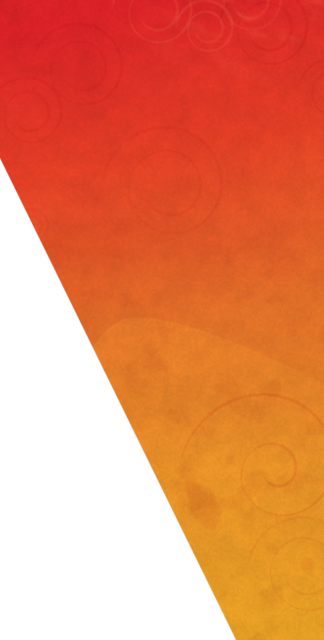
A WebGL 2 fragment shader for this background:

```glsl
#version 300 es
precision highp float;
// Red to amber weathered banner with faint curls and a hill, cut by a white diagonal.
uniform vec2 u_resolution;
out vec4 outColor;

const float ASPECT = 260.0 / 512.0;
const float TAU = 6.2831853;
const vec3 WHITE = vec3(1.0);
const vec3 STOPS[5] = vec3[5](
    vec3(0.84, 0.13, 0.15), vec3(0.875, 0.245, 0.145), vec3(0.87, 0.425, 0.155),
    vec3(0.89, 0.55, 0.15), vec3(0.89, 0.615, 0.14));
const vec3 HILL_GLOW = vec3(0.025, 0.042, 0.008);
const vec3 LIGHT_INK = vec3(0.93, 0.40, 0.27);
const vec3 DARK_TINT = vec3(0.88, 0.45, 0.6);
const vec2 CUT_TOP = vec2(0.0, 0.247);
const vec2 CUT_BOTTOM = vec2(0.370, 1.0);
const vec2 HILL_PEAK = vec2(0.210, 0.496);
const float GRADIENT_TILT = 0.24;
const float LINE_WIDTH = 0.0024;
const float MOTTLE = 0.09;
const float GRAIN = 0.035;

// Curls: centre x, centre y (downward), outer radius, ink strength
const vec4 CURLS[11] = vec4[11](
    vec4(0.432, 0.735, 0.152, 0.13), vec4(0.480, 0.890, 0.092, 0.08),
    vec4(0.420, 0.046, 0.078, 0.16), vec4(0.325, 0.045, 0.050, -0.15),
    vec4(0.245, 0.018, 0.070, -0.13), vec4(0.128, 0.108, 0.080, 0.12),
    vec4(0.046, 0.178, 0.064, 0.12), vec4(0.265, 0.292, 0.105, 0.09),
    vec4(0.050, 0.355, 0.032, 0.09), vec4(0.525, 0.143, 0.058, 0.12),
    vec4(0.390, 0.002, 0.064, -0.13));

float hash(vec2 p) {
    vec3 q = fract(vec3(p.xyx) * 0.1031);
    q += dot(q, q.yzx + 33.33);
    return fract((q.x + q.y) * q.z);
}

float noise(vec2 p) {
    vec2 cell = floor(p), f = fract(p);
    f = f * f * (3.0 - 2.0 * f);
    return mix(mix(hash(cell), hash(cell + vec2(1, 0)), f.x),
               mix(hash(cell + vec2(0, 1)), hash(cell + 1.0), f.x), f.y);
}

float fbm(vec2 p) {
    float sum = 0.0, weight = 0.5;
    for (int i = 0; i < 5; i++) {
        sum += weight * noise(p);
        p = mat2(1.6, 1.2, -1.2, 1.6) * p + 7.3;
        weight *= 0.5;
    }
    return sum;
}

// Ink coverage of a spiral that tightens clockwise from its left side
float curl(vec2 q, float radius, float pixel) {
    float tighten = mix(0.5, 1.05, smoothstep(0.11, 0.14, radius));
    float r = max(length(q), 1e-4);
    float turn = fract(atan(q.y, q.x) / TAU + 0.5);
    float lap = clamp(round(log(radius / r) / tighten - turn), 0.0, 1.0);
    float travel = lap + turn;
    float d = abs(r - radius * exp(-tighten * travel));
    float width = LINE_WIDTH * (0.7 + 0.3 * sin(travel * 5.0));
    return (1.0 - smoothstep(width - pixel, width + pixel, d))
         * smoothstep(0.0, 0.05, travel) * smoothstep(2.0, 1.8, travel);
}

vec3 ramp(float t) {
    vec3 color = STOPS[0];
    for (int i = 1; i < 5; i++)
        color = mix(color, STOPS[i], clamp(t * 4.0 - float(i - 1), 0.0, 1.0));
    return color;
}

void main() {
    // Height is one unit, y runs downward
    vec2 p = gl_FragCoord.xy / u_resolution;
    p = vec2(p.x * ASPECT, 1.0 - p.y);
    float pixel = 1.0 / u_resolution.y;

    // Tilted gradient with cloudy variation
    float cloud = fbm(p * 8.0) - 0.48;
    float t = p.y + GRADIENT_TILT * (p.x - 0.25) * (1.0 - 0.8 * p.y);
    vec3 color = ramp(t + 0.04 * cloud);

    // Hill: steep on the left, long slope on the right
    float dx = p.x - HILL_PEAK.x;
    float slope = dx < 0.0 ? 11.0 * dx * dx : 0.629 * dx * dx / (dx + 0.241);
    float depth = p.y - HILL_PEAK.y - slope;
    float hill = smoothstep(-pixel, pixel, depth) * exp(-max(depth, 0.0) * 5.0);
    color += HILL_GLOW * hill * (1.0 - 0.5 * smoothstep(0.25, 0.5, p.x));

    // Curls: positive strength darkens, negative lightens
    float worn = 0.5 + fbm(p * 35.0);
    for (int i = 0; i < 11; i++) {
        vec4 c = CURLS[i];
        float ink = curl(p - c.xy, c.z, pixel) * abs(c.w) * worn;
        color = mix(color, c.w > 0.0 ? color * DARK_TINT : LIGHT_INK, ink * 1.4);
    }

    // Leaf leaning to the right and a round bud
    float rough = fbm(p * 55.0) - 0.48;
    vec2 leaf = mat2(0.87, 0.5, -0.5, 0.87) * (p - vec2(0.318, 0.788));
    leaf.x *= 1.9 + 12.0 * abs(leaf.y);
    float leafShape = length(leaf) - 0.042 + 0.03 * rough;
    float budShape = length(p - vec2(0.482, 0.882)) - 0.010;
    float stain = 1.0 - smoothstep(-0.006, 0.006, min(leafShape, budShape));
    color *= 1.0 - stain * vec3(0.02, 0.08, 0.04);

    // Pale brushed streaks near the top right
    float streak = smoothstep(0.52, 0.75, fbm(vec2(p.x * 14.0 + p.y * 25.0, p.y * 35.0 - p.x * 18.0)));
    color = mix(color, LIGHT_INK, 0.2 * streak * smoothstep(0.18, 0.0, p.y) * smoothstep(0.15, 0.4, p.x));

    // Weathered surface: mottling, blotchy wear and fine grain
    float blotch = smoothstep(0.56, 0.7, fbm(p * 28.0 + 4.0)) * smoothstep(0.1, 0.6, t);
    float grain = noise(p * 260.0) + noise(p.yx * 430.0 + 9.0) - 1.0;
    color *= 1.0 + MOTTLE * (fbm(p * 45.0) - 0.48) + GRAIN * grain + 0.05 * cloud;
    color *= 1.0 - blotch * vec3(0.02, 0.05, 0.03);

    // White below the diagonal cut
    vec2 along = normalize(CUT_BOTTOM - CUT_TOP);
    float cut = dot(p - CUT_TOP, vec2(along.y, -along.x));
    outColor = vec4(mix(WHITE, color, smoothstep(-pixel, pixel, cut)), 1.0);
}
```
